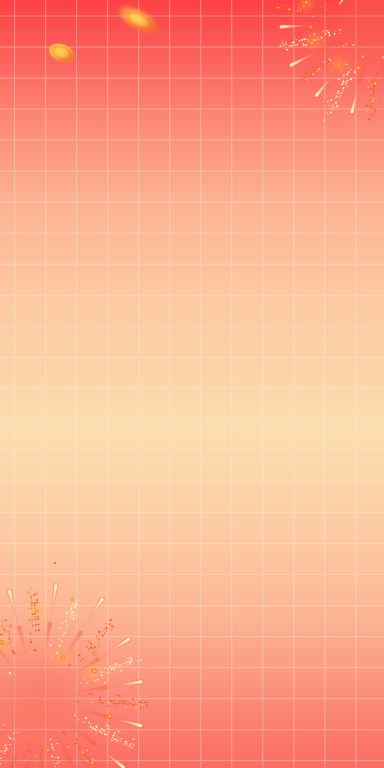
Write a Shadertoy shader that draws this background.

```glsl
// A festive red-to-cream vertical gradient under a fine pale grid, with two
// corner fireworks and two gold coins. Spokes come from folding polar angle into
// sectors; sparks are jittered cells along each spoke. Canvas height is 2 units.

const float TAU = 6.2831853;
const float SPOKES = 15.0;
const vec3 CREAM = vec3(1.0, 0.95, 0.80);
const vec3 GOLD  = vec3(1.0, 0.76, 0.26);
const vec3 EMBER = vec3(0.97, 0.36, 0.17);
const vec3 ROSE  = vec3(0.97, 0.40, 0.33);

float hash(vec2 p) {
    p = fract(p * vec2(0.1731, 0.3197) + 0.137);
    p += dot(p, p.yx + 19.19);
    return fract((p.x + p.y) * p.x * 7.31);
}

float disc(float dist, float edge) {
    return 1.0 - smoothstep(-edge, edge, dist);
}

vec2 rotate(vec2 p, float a) {
    return vec2(cos(a) * p.x + sin(a) * p.y, cos(a) * p.y - sin(a) * p.x);
}

// Background: green level by depth from the top; blue follows green
vec3 backdrop(float depth) {
    const int N = 14;
    float at[N] = float[](0.0, 0.07, 0.14, 0.20, 0.26, 0.39, 0.50, 0.553,
                          0.62, 0.70, 0.80, 0.88, 0.94, 1.0);
    float level[N] = float[](0.25, 0.375, 0.50, 0.60, 0.695, 0.79, 0.835, 0.87,
                             0.84, 0.79, 0.71, 0.595, 0.50, 0.42);
    float g = level[0];
    for (int i = 1; i < N; i++)
        g = mix(g, level[i], clamp((depth - at[i - 1]) / (at[i] - at[i - 1]), 0.0, 1.0));
    return vec3(0.99, g, 0.10 + 0.68 * g);
}

float gridLines(vec2 p, float pitch, float px) {
    vec2 d = abs(fract(p / pitch + 0.5) - 0.5) * pitch;
    vec2 ink = 1.0 - smoothstep(vec2(0.0), vec2(0.0013 + px * 0.6), d);
    return max(ink.x, ink.y);
}

// Folds p onto its nearest spoke: x runs outward, y across, z is the index
vec3 spokeFrame(vec2 p, float start) {
    float sector = TAU / SPOKES;
    float a = start - atan(p.y, p.x);
    float k = round(a / sector);
    float off = a - k * sector;
    return vec3(length(p) * vec2(cos(off), sin(off)), mod(k, SPOKES));
}

// Teardrop with a round bright head at reach, thinning toward the centre
float comet(vec2 s, float reach, float len, float width, float px) {
    float t = clamp((s.x - reach + len) / len, 0.0, 1.0);
    float d = length(s - vec2(reach - len + t * len, 0.0)) - width * t;
    return disc(d, px * 0.8) * t;
}

// Grainy trail: returns coverage and a random tint
vec2 sparkTrail(vec2 s, float reach, float seed, float px) {
    float cell = 0.0072;
    vec2 id = floor(s / cell);
    float tint = hash(id + seed), size = hash(id.yx + seed + 7.3);
    vec2 c = (id + 0.3 + 0.4 * vec2(tint, size)) * cell;
    float density = smoothstep(0.25, 0.8, c.x / reach) * step(c.x, reach)
                  * exp(-pow(c.y / 0.010, 2.0));
    float on = step(hash(id + seed + 3.7), density * 0.9);
    return vec2(on * disc(length(s - c) - cell * (0.16 + 0.26 * size), px * 0.7), tint);
}

vec3 firework(vec3 col, vec2 p, float start, float radius, float seed, float px) {
    float d = length(p) / radius;
    if (d > 1.4) return col;
    col = mix(col, ROSE, 0.4 * exp(-4.0 * d * d));

    // Faint inner petals and bright outer comets between the trails
    vec3 s = spokeFrame(p, start - 0.5 * TAU / SPOKES);
    float reach = radius * (0.90 + 0.18 * hash(vec2(s.z, seed)));
    col = mix(col, EMBER, 0.45 * comet(s.xy, reach * 0.66, 0.09, 0.006, px));
    col = mix(col, EMBER, 0.55 * comet(s.xy, reach, 0.10, 0.0065, px));
    col = mix(col, CREAM, comet(s.xy, reach, 0.075, 0.0042, px));

    // Spark trails alternate between red and gold
    s = spokeFrame(p, start);
    reach = radius * (0.92 + 0.14 * hash(vec2(s.z + 5.0, seed)));
    vec2 spark = sparkTrail(s.xy, reach, seed + s.z * 13.0, px);
    vec3 bright = mix(GOLD, CREAM, smoothstep(0.1, 0.5, spark.y));
    vec3 warm = mix(EMBER, GOLD, step(0.72, spark.y));
    col = mix(col, mix(warm, bright, mod(s.z, 2.0)), spark.x);

    // Scattered gold beads with dark rims, some with a halo
    for (float i = 0.0; i < 22.0; i++) {
        float a = i * 2.4 + seed;
        float r = radius * (0.35 + 0.65 * hash(vec2(i, seed + 2.0)));
        float size = 0.003 + 0.004 * hash(vec2(seed, i));
        float e = length(p - r * vec2(cos(a), sin(a)));
        col = mix(col, GOLD, 0.35 * step(mod(i, 5.0), 0.5) * exp(-e * e / 0.0004));
        col = mix(col, EMBER, 0.85 * disc(e - size, px));
        col = mix(col, GOLD, disc(e - size * 0.6, px));
    }
    return col;
}

vec3 coin(vec3 col, vec2 p, float tilt, vec2 radii, float blur) {
    vec2 q = rotate(p, tilt) / radii;
    float d = (length(q) - 1.0) * radii.y;
    vec3 metal = mix(vec3(0.95, 0.48, 0.16), GOLD, smoothstep(0.9, -0.5, q.x - q.y * 0.5));
    metal = mix(metal, EMBER, 0.35 * exp(-pow((length(q) - 0.7) / 0.1, 2.0)));
    metal = mix(metal, vec3(1.0, 0.86, 0.42), 0.7 * exp(-4.0 * dot(q, q)));
    return mix(col, metal, disc(d, blur));
}

void mainImage(out vec4 fragColor, in vec2 fragCoord) {
    float px = 2.0 / iResolution.y;
    vec2 p = fragCoord * px;
    vec3 col = backdrop(1.0 - 0.5 * p.y);
    col = mix(col, vec3(1.0, 0.93, 0.84), 0.36 * gridLines(p - vec2(0.038, 1.9583), 0.0808, px));
    col = firework(col, p - vec2(0.979, 1.943), radians(-93.0), 0.262, 4.0, px);
    col = firework(col, p - vec2(0.099, 0.182), radians(93.0), 0.285, 9.0, px);
    col = coin(col, p - vec2(0.161, 1.862), radians(-22.0), vec2(0.034, 0.022), px);
    col = coin(col, p - vec2(0.362, 1.947), radians(-30.0), vec2(0.046, 0.021), 0.012);
    fragColor = vec4(col, 1.0);
}
```
